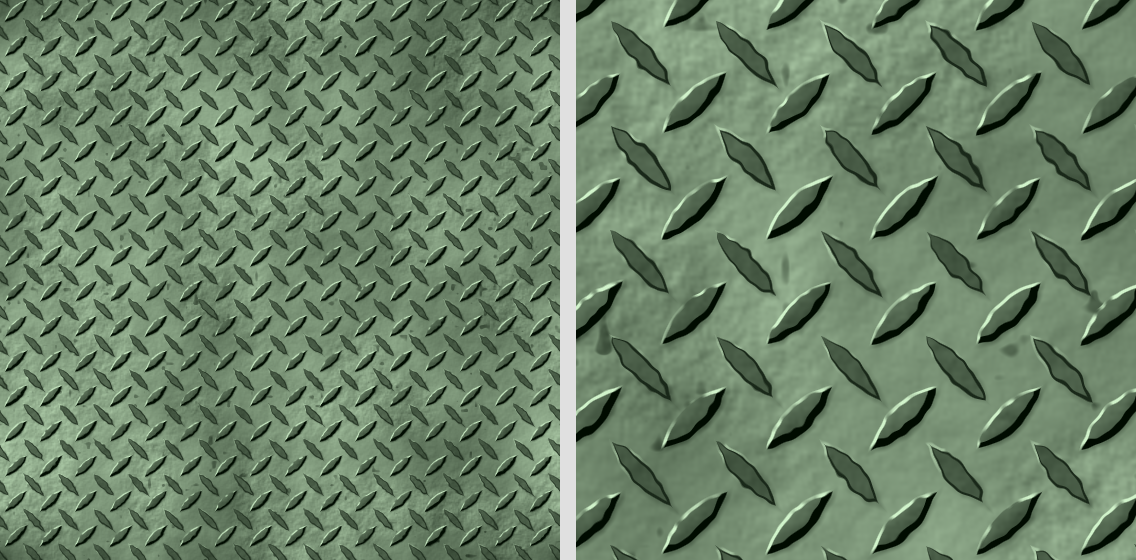
Left: the whole. Right: its middle third, enlarged.
Write a Shadertoy shader that draws this texture.

```glsl
// Worn green tread plate: a square grid of raised lozenges leaning right, with
// flatter lozenges leaning left in the gaps. Each is a lens distance function;
// wrapped value noise adds grit, stains and ragged edges. Tiles on all sides.

#define GRID 16.0            // repeats across and down
#define RIGHT_POS vec2(0.46, 0.68)
#define LEFT_POS vec2(0.96, 0.15)
#define RIGHT_SIZE vec2(0.42, 0.118)  // half length, half width in cells
#define LEFT_SIZE vec2(0.41, 0.105)
#define GROUND 0.485         // brightness of the plain plate
#define FACE 0.275           // brightness of the lozenge tops
#define GRIT 0.40            // strength of the fine relief
#define STAIN 0.36           // strength of the broad blotches
#define RAGGED 0.045         // edge wear in cells

float hash(vec2 p) {
    vec3 q = fract(p.xyx * vec3(0.1031, 0.1030, 0.0973));
    q += dot(q, q.yzx + 33.33);
    return fract((q.x + q.y) * q.z);
}

// Value noise with a whole number of cells per tile, so it wraps
float noise(vec2 uv, vec2 cells) {
    vec2 p = uv * cells, i = floor(p), f = fract(p);
    f = f * f * (3.0 - 2.0 * f);
    vec2 a = mod(i, cells), b = mod(i + 1.0, cells);
    return mix(mix(hash(a), hash(vec2(b.x, a.y)), f.x),
               mix(hash(vec2(a.x, b.y)), hash(b), f.x), f.y);
}

float fbm(vec2 uv, vec2 cells) {
    float sum = 0.0, amp = 0.5;
    for (int k = 0; k < 4; k++) {
        sum += amp * noise(uv, cells);
        cells *= 2.0;
        amp *= 0.55;
    }
    return sum;
}

// Fine relief lit from the upper left
float relief(vec2 uv) {
    vec2 toLight = vec2(-0.0012, 0.0012);
    return fbm(uv - toLight, vec2(48.0)) - fbm(uv + toLight, vec2(48.0));
}

// Pointed lens along x; size holds half length and half width
float lens(vec2 p, vec2 size) {
    float radius = dot(size, size) / (2.0 * size.y);
    return length(vec2(p.x, abs(p.y) + radius - size.y)) - radius;
}

float cover(float d, float soft) {
    return clamp(0.5 - d / soft, 0.0, 1.0);
}

// Rotate so that x runs along the axis and y to its left
vec2 toAxis(vec2 p, vec2 axis) {
    return vec2(dot(p, axis), dot(p, vec2(-axis.y, axis.x)));
}

// Green ramp from near black to pale mint
vec3 tint(float v) {
    return clamp(vec3(v, 0.045 + 1.11 * v, 0.97 * v), 0.0, 1.0);
}

void mainImage(out vec4 fragColor, in vec2 fragCoord) {
    vec2 uv = fragCoord / iResolution.xy;
    float soft = 1.3 * GRID / iResolution.y;
    float grit = relief(uv);

    // Plate: broad stains, faint vertical streaks, patchy grit
    float stain = fbm(uv, vec2(5.0)) - 0.5;
    float streak = noise(uv, vec2(26.0, 7.0)) - 0.5;
    float rough = smoothstep(0.3, 0.7, noise(uv, vec2(11.0)));
    float v = GROUND + STAIN * stain + 0.06 * streak;
    v += GRIT * grit * mix(0.45, 1.25, rough);
    float pit = noise(uv, vec2(120.0)) * noise(uv, vec2(37.0));
    v -= 0.16 * smoothstep(0.62, 0.8, pit);

    // Ragged coordinates in grid cells
    float wear = noise(uv, vec2(160.0)) - 0.5;
    vec2 cell = uv * GRID;

    // Flat lozenges leaning left: dark outline, darker toward the lower tip
    vec2 p = cell - LEFT_POS + 0.5;
    float vary = hash(mod(floor(p), GRID) + 71.0) - 0.5;
    vec2 q = toAxis(fract(p) - 0.5, normalize(vec2(1.0, -1.08)));
    float d = lens(q, LEFT_SIZE + vec2(0.02, 0.01) * vary) + RAGGED * wear;
    float top = lens(q + vec2(0.025, 0.0), LEFT_SIZE - vec2(0.035, 0.026)) + RAGGED * wear;
    float glint = cover(abs(d - 0.012) - 0.012, soft) * smoothstep(0.05, -0.3, q.x);
    v += 0.16 * glint * smoothstep(-0.1, 0.3, wear);
    v -= 0.07 * smoothstep(0.06, 0.0, d) * smoothstep(-0.1, 0.3, q.x);
    float face = FACE + 0.01 + 0.05 * vary + 0.5 * GRIT * grit + 0.1 * stain;
    v = mix(v, mix(0.10, face, cover(top, soft)), cover(d, soft));

    // Raised lozenges leaning right: lit upper rim, black lower flank
    p = cell - RIGHT_POS + 0.5;
    vary = hash(mod(floor(p), GRID) + 13.0) - 0.5;
    q = toAxis(fract(p) - 0.5, normalize(vec2(1.0, 0.96)));
    d = lens(q, RIGHT_SIZE + vec2(0.02, 0.012) * vary) + 0.6 * RAGGED * wear;
    top = lens(q - vec2(0.0, 0.066 + 0.02 * vary), RIGHT_SIZE) + RAGGED * wear;
    v -= 0.12 * smoothstep(0.06, 0.0, d) * smoothstep(0.02, -0.06, q.y);
    face = FACE + 0.02 + 0.06 * vary + 0.6 * GRIT * grit + 0.5 * q.y;
    v = mix(v, mix(0.0, face, cover(top, soft)), cover(d, soft));
    float rim = cover(abs(d - 0.004) - 0.015, soft) * smoothstep(0.0, 0.035, q.y);
    v = mix(v, 0.82, rim * smoothstep(-0.45, 0.15, wear + 0.3 * vary));

    fragColor = vec4(tint(v), 1.0);
}
```
